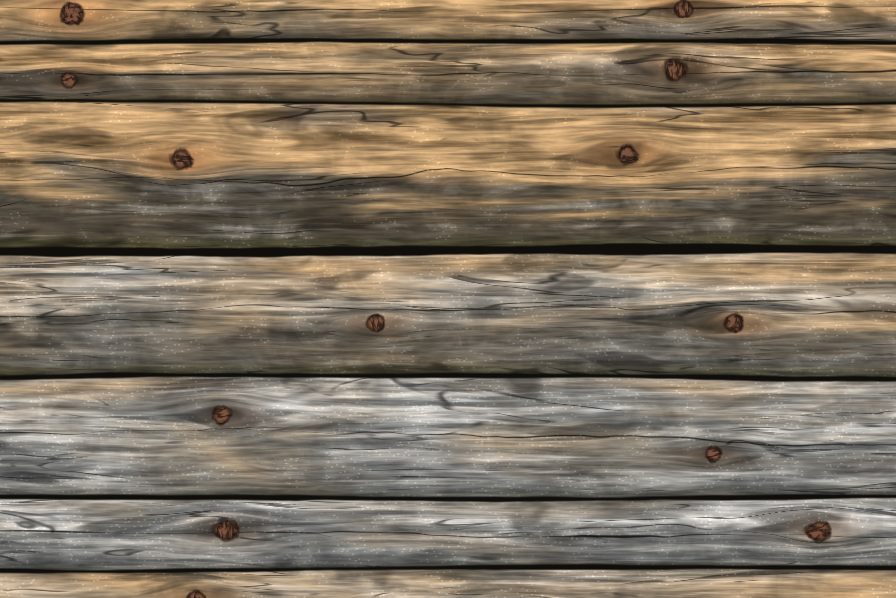
Reproduce this texture procedurally as a Shadertoy shader.

```glsl
// Weathered log wall: seven horizontal timbers, warm at the top and silvered below.
// Layered sines give stains, grain and hairline cracks, stretched cellular noise gives
// fibres; hashed knots bend the grain, and dark wavy gaps part the timbers.

const int PLANKS = 7;
const int KNOTS = 2;                  // knots per timber
const float SPAN = 1.5;               // wall width in canvas heights
// Per timber, top to bottom
const float SEAM[8] = float[8](-0.04, 0.07, 0.172, 0.418, 0.63, 0.832, 0.952, 1.06);
const float GAP[8] = float[8](0.0, 0.0028, 0.0018, 0.0065, 0.0034, 0.003, 0.003, 0.0);
const float PATINA[7] = float[7](0.06, 0.12, 0.08, 0.58, 0.88, 0.95, 0.55);
const float SOOT[7] = float[7](0.25, 0.60, 0.92, 0.66, 0.22, 0.25, 0.05);

const vec3 TAN = vec3(0.74, 0.60, 0.43);
const vec3 BROWN = vec3(0.42, 0.33, 0.22);
const vec3 PALE = vec3(0.73, 0.72, 0.70);
const vec3 SLATE = vec3(0.45, 0.46, 0.46);
const vec3 CHAR = vec3(0.22, 0.21, 0.185);
const vec3 MOSS = vec3(0.36, 0.35, 0.20);
const vec3 KNOT = vec3(0.36, 0.24, 0.18);
const vec3 DARK = vec3(0.06, 0.055, 0.04);

vec2 hash2(vec2 p) {
    return fract(sin(vec2(dot(p, vec2(127.1, 311.7)), dot(p, vec2(269.5, 183.3)))) * 43758.5);
}

// Warped, rotated sine octaves, roughly -0.8 to 0.8
float waves(vec2 p) {
    float sum = 0.0, amp = 0.5;
    for (int i = 0; i < 5; i++) {
        p = mat2(0.8, -0.6, 0.6, 0.8) * p * 1.7 + vec2(1.3, 4.1);
        p += 0.7 * sin(p.yx * 0.8);
        sum += amp * sin(p.x) * sin(p.y);
        amp *= 0.62;
    }
    return sum;
}

// Distance to the nearest scattered cell point
float cells(vec2 p) {
    vec2 base = floor(p);
    float nearest = 4.0;
    for (int j = -1; j <= 1; j++)
        for (int i = -1; i <= 1; i++) {
            vec2 cell = base + vec2(i, j);
            vec2 d = cell + hash2(cell) - p;
            nearest = min(nearest, dot(d, d));
        }
    return sqrt(nearest);
}

float seamAt(int i, float x) {
    float n = float(i);
    return SEAM[i] + 0.003 * sin(x * 3.1 + n * 2.3) + 0.003 * waves(vec2(x * 2.5, n * 5.7));
}

void mainImage(out vec4 fragColor, in vec2 fragCoord) {
    float px = 1.0 / iResolution.y;
    float x = fragCoord.x * px, y = 1.0 - fragCoord.y * px;   // y runs downward

    // Find the timber, its gaps and the shade beside them
    int id = 0;
    float gap = 0.0, shade = 0.0;
    for (int i = 1; i < PLANKS; i++) {
        float d = y - seamAt(i, x);
        if (d > 0.0) id = i;
        float w = GAP[i] * (1.0 + 0.7 * waves(vec2(x * 5.0, float(i) * 4.0)));
        gap = max(gap, 1.0 - smoothstep(w - px, w + 1.5 * px, abs(d)));
        shade += exp(-abs(d) / (d < 0.0 ? 0.010 : 0.003));
    }
    float n = float(id), top = seamAt(id, x), bottom = seamAt(id + 1, x);
    float t = (y - top) / (bottom - top);

    // Knots push the grain aside
    float grain = y + 0.005 * waves(vec2(x * 2.2, y * 8.0) + n * 7.0);
    float knotMask = 0.0, halo = 0.0, knotTone = 0.0;
    for (int k = 0; k < KNOTS; k++) {
        vec2 h = hash2(vec2(n * 3.7 + 2.0, float(k) + 5.0));
        vec2 centre = vec2((float(k) + 0.12 + 0.76 * h.x) * SPAN / float(KNOTS),
                           mix(SEAM[id], SEAM[id + 1], 0.3 + 0.45 * h.y));
        vec2 d = vec2(x, y) - centre;
        float size = 0.013 + 0.006 * fract(h.x * 7.0 + h.y);
        float r = length(d * vec2(0.9, 1.0)) / size + 0.3 * waves(d * 45.0 + n);
        vec2 flow = d * vec2(0.38, 1.0) / size;
        grain -= d.y * 0.9 * exp(-dot(flow, flow) * 0.3);
        halo += exp(-dot(flow, flow) * 0.45);
        float disc = 1.0 - smoothstep(0.8, 1.15, r);
        float pith = smoothstep(0.0, 0.4, abs(waves(d * 70.0 + h * 9.0)));
        knotTone += disc * (0.3 + 0.7 * pith) * (1.0 - 0.6 * smoothstep(0.5, 0.9, r));
        knotMask = max(knotMask, disc);
    }

    // Stains, streaks and fibres
    float blotch = waves(vec2(x * 3.0, grain * 17.0) + n * 11.0);
    float streak = waves(vec2(x * 4.0, grain * 70.0) + n * 5.0);
    float thread = waves(vec2(x * 11.0, grain * 120.0) + n * 3.0);
    float fibre = cells(vec2(x * 14.0, grain * 170.0) + n * 31.0);
    float mottle = waves(vec2(x, y) * vec2(22.0, 34.0));
    float patina = clamp(PATINA[id] + 0.5 * blotch + 0.35 * (t - 0.5), 0.0, 1.0);
    vec3 warm = mix(TAN, BROWN, smoothstep(-0.15, 0.8, streak + 0.6 * blotch));
    vec3 grey = mix(PALE, SLATE, smoothstep(-0.55, 0.3, streak - 0.7 * blotch));
    vec3 col = mix(warm, grey, patina);

    // Sooty lower halves, mossy undersides, bleached upper lips
    float soot = SOOT[id] * smoothstep(0.4, 0.68, t + 0.25 * blotch + 0.12 * streak);
    col = mix(col, CHAR + 0.3 * max(streak + 0.4 * mottle, 0.0), soot * 0.88);
    col = mix(col, MOSS, 0.5 * smoothstep(0.88, 0.96, t) * SOOT[id]);
    col = mix(col, PALE, 0.6 * (1.0 - smoothstep(0.02, 0.09, t + 0.05 * streak)) * PATINA[id]);
    col *= 0.92 + 0.26 * fibre + 0.26 * thread + 0.13 * mottle;

    // Hairline cracks along the grain, broken up by the stains
    float hair = 1.0 - smoothstep(0.0, 0.07, abs(waves(vec2(x * 2.5, grain * 28.0) + n * 17.0)));
    col *= 1.0 - 0.5 * hair * smoothstep(-0.15, 0.45, blotch + 0.6 * thread);
    float scorch = smoothstep(0.3, 0.65, waves(vec2(x * 5.0, grain * 32.0) + n * 23.0));
    col *= 1.0 - 0.45 * scorch * (0.5 + 0.5 * fibre);

    // One long split per timber, opening and closing along its length
    float splitY = 0.5 + 0.05 * sin(x * 2.1 + n) + 0.06 * waves(vec2(x * 4.0, n * 3.0));
    float splitW = 0.002 * (0.4 + 1.2 * waves(vec2(x * 3.0, n * 2.7)));
    float split = 1.0 - smoothstep(splitW - px, splitW + px, abs(t - splitY) * (bottom - top));
    col = mix(col, DARK, 0.85 * split);

    // Pale flecks, knots, then gaps
    float fleck = 1.0 - smoothstep(0.05, 0.22, cells(vec2(x * 75.0, y * 100.0)));
    col += 0.12 * fleck * smoothstep(0.1, 0.6, mottle + 0.4 * patina);
    col = mix(col, col * vec3(0.75, 0.62, 0.52), min(halo, 1.0) * 0.7);
    col = mix(col, KNOT * (0.25 + 1.1 * knotTone), knotMask);
    col *= 1.0 - 0.6 * min(shade, 1.0);
    col = mix(col, DARK, gap);
    fragColor = vec4(clamp(col, 0.0, 1.0), 1.0);
}
```
